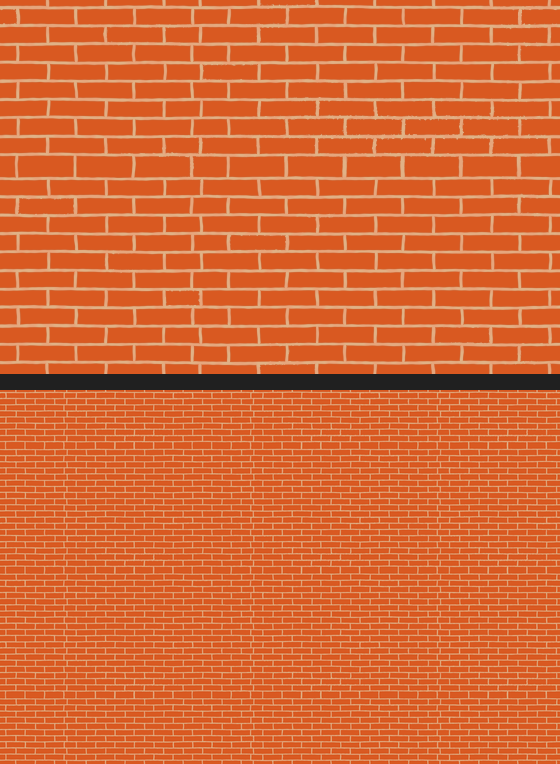
Top, the tile; bottom, the same tile 3 across and 3 down.
Reproduce this texture procedurally as a Shadertoy shader.

```glsl
// Running-bond brick wall: 20 courses of 10 bricks, one course taller and one short
// brick per course. Each axis is split into spans, joints are bent by wrapping gradient
// noise, and worn areas get mortar crumbs along the brick edges.

const vec3 BRICK = vec3(0.85, 0.35, 0.13);
const vec3 RIM = vec3(0.81, 0.38, 0.18);
const vec3 MORTAR_SAND = vec3(0.88, 0.70, 0.53);
const vec3 MORTAR_PINK = vec3(0.90, 0.65, 0.49);

const float COURSES = 20.0;
const float TALL_COURSE = 8.0;
const float TALL_SIZE = 0.0625;
const float BRICKS = 10.0;
const float SHORT_SIZE = 0.0651;
const float JOINT_HALF = 0.0038;

float hash(vec2 p) {
    vec3 q = fract(vec3(p.xyx) * 0.1031);
    q += dot(q, q.yzx + 33.33);
    return fract((q.x + q.y) * q.z);
}

vec2 gradientAt(vec2 cell, vec2 period) {
    float angle = 6.2832 * hash(mod(cell, period) + period);
    return vec2(cos(angle), sin(angle));
}

// Gradient noise that wraps over the unit square, with period cells on each axis.
float noise(vec2 uv, vec2 period) {
    vec2 p = uv * period;
    vec2 i = floor(p);
    vec2 f = p - i;
    vec2 w = f * f * f * (f * (f * 6.0 - 15.0) + 10.0);
    vec2 e = vec2(1.0, 0.0);
    float a = dot(gradientAt(i, period), f);
    float b = dot(gradientAt(i + e.xy, period), f - e.xy);
    float c = dot(gradientAt(i + e.yx, period), f - e.yx);
    float d = dot(gradientAt(i + e.xx, period), f - e.xx);
    return mix(mix(a, b, w.x), mix(c, d, w.x), w.y);
}

// Splits 0..1 into equal spans around one odd span: (index, distance to nearest end).
vec2 splitSpan(float t, float count, float oddIndex, float oddSize) {
    float size = (1.0 - oddSize) / (count - 1.0);
    float oddStart = oddIndex * size;
    float oddEnd = oddStart + oddSize;
    if (t >= oddStart && t < oddEnd) {
        return vec2(oddIndex, min(t - oddStart, oddEnd - t));
    }
    bool after = t >= oddEnd;
    float s = after ? t - oddEnd : t;
    float k = floor(s / size);
    float index = after ? min(oddIndex + 1.0 + k, count - 1.0) : k;
    return vec2(index, min(s - k * size, (k + 1.0) * size - s));
}

// Strength of wear: scattered patches plus a rough band right of the centre.
float wearAmount(vec2 uv, float side) {
    float patches = smoothstep(0.22, 0.55, noise(uv, vec2(7.0, 6.0)));
    float band = exp(-pow((uv.y - 0.65) / 0.07, 2.0)) * side;
    return 0.5 * patches + 0.75 * band;
}

void mainImage(out vec4 fragColor, in vec2 fragCoord) {
    vec2 uv = fragCoord / iResolution.xy;
    float aspect = iResolution.x / iResolution.y;
    float pixel = 1.0 / iResolution.y;

    // Courses, counted downwards, with gently bent bed joints
    float bend = 0.0035 * noise(uv, vec2(6.0, 14.0)) + 0.001 * noise(uv, vec2(40.0, 30.0));
    vec2 course = splitSpan(fract(0.9805 - uv.y + bend), COURSES, TALL_COURSE, TALL_SIZE);

    // Bricks, with alternate courses shifted and head joints slightly tilted
    float odd = mod(course.x, 2.0);
    float shift = mix(0.0313, 0.0859, odd);
    float slip = 0.0025 * (hash(vec2(course.x, 71.0)) - 0.5);
    float tilt = 0.0025 * noise(uv, vec2(12.0, 24.0));
    vec2 brick = splitSpan(fract(uv.x - shift + slip + tilt), BRICKS, 3.0 - odd, SHORT_SIZE);
    float chance = hash(vec2(brick.x, course.x) + 5.0);

    // Joint thickness varies per brick and widens on the right of the tall course
    float side = smoothstep(0.35, 0.65, uv.x) * (1.0 - smoothstep(0.93, 1.0, uv.x));
    float tall = 1.0 - step(0.5, abs(course.x - TALL_COURSE));
    float halfWidth = JOINT_HALF * (0.87 + 0.26 * chance);
    float headWidth = halfWidth * (1.05 + 0.35 * tall * side);
    float edge = min(brick.y * aspect - headWidth, course.y - halfWidth);
    edge += 0.0009 * noise(uv, vec2(90.0, 60.0));

    // Ragged edges and crumbs, heavier on a few bricks
    float wear = wearAmount(uv, side) + 0.45 * step(0.95, chance);
    float grain = noise(uv, vec2(210.0, 140.0)) + 0.5 * noise(uv, vec2(105.0, 70.0));
    edge -= wear * 0.009 * max(grain - 0.08, 0.0);

    // Flat brick with a dull rim, two-toned mortar
    float tone = smoothstep(-0.25, 0.25, noise(uv, vec2(48.0, 32.0)));
    vec3 mortar = mix(MORTAR_SAND, MORTAR_PINK, tone);
    vec3 face = mix(RIM, BRICK, smoothstep(0.0008, 0.0028, edge));
    vec3 color = mix(mortar, face, smoothstep(-0.75 * pixel, 0.75 * pixel, edge));
    fragColor = vec4(color, 1.0);
}
```
